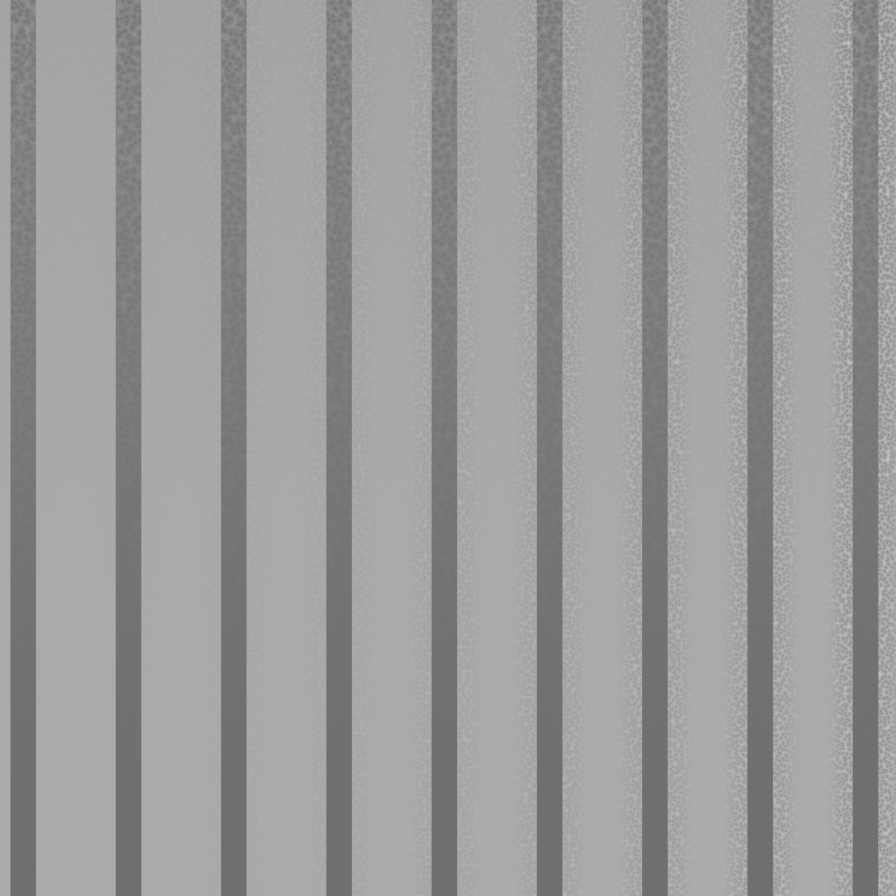
A Shadertoy shader for this pattern:

```glsl
// Upright grey slats split by dark grooves, with grain that builds to the right and top.
#define PERIOD 0.1175
#define GROOVE_START 0.0117
#define GROOVE_WIDTH 0.0285
#define PANEL_COLOR vec3(0.67)
#define GROOVE_LOW vec3(0.435)
#define GROOVE_HIGH vec3(0.515)
#define PANEL_CELLS 230.0
#define GROOVE_CELLS 130.0
#define PANEL_GRAIN 0.20
#define GROOVE_GRAIN 0.12

vec2 hash2(vec2 p) {
    vec3 q = fract(p.xyx * vec3(0.1031, 0.1030, 0.0973));
    q += dot(q, q.yzx + 33.33);
    return fract((q.xx + q.yz) * q.zy);
}

// Distance to the nearest scattered point, centred on zero.
float cellNoise(vec2 p) {
    vec2 cell = floor(p);
    vec2 local = fract(p);
    float nearest = 4.0;
    for (int y = -1; y <= 1; y++) {
        for (int x = -1; x <= 1; x++) {
            vec2 offset = vec2(x, y);
            vec2 delta = offset + hash2(cell + offset) - local;
            nearest = min(nearest, dot(delta, delta));
        }
    }
    return sqrt(nearest) - 0.45;
}

void mainImage(out vec4 fragColor, in vec2 fragCoord) {
    vec2 uv = fragCoord / iResolution.xy;
    float pixel = 1.0 / iResolution.x;

    // Signed distance to the groove edges within one repeat
    float along = mod(uv.x - GROOVE_START, PERIOD);
    float fromCentre = abs(mod(along - 0.5 * GROOVE_WIDTH + 0.5 * PERIOD, PERIOD) - 0.5 * PERIOD);
    float groove = 1.0 - smoothstep(-0.75 * pixel, 0.75 * pixel, fromCentre - 0.5 * GROOVE_WIDTH);

    // Panel: grain gathers beside the grooves, with a faint band in the middle near the top
    float across = clamp((along - GROOVE_WIDTH) / (PERIOD - GROOVE_WIDTH), 0.0, 1.0);
    float side = smoothstep(0.12, 0.42, abs(across - 0.5));
    float topFade = uv.y * uv.y;
    float grain = side * uv.x * (0.25 + 0.75 * uv.x) + 0.16 * topFade * (0.4 + uv.x);
    vec3 panel = PANEL_COLOR - 0.025 * topFade - 0.02 * side * uv.x;
    panel += PANEL_GRAIN * grain * cellNoise(uv * PANEL_CELLS);

    // Groove: smooth and dark below, lighter and rougher above
    vec3 grooveColor = mix(GROOVE_LOW, GROOVE_HIGH, smoothstep(0.05, 1.0, uv.y));
    float rough = cellNoise(uv * GROOVE_CELLS + 17.0) + 0.5 * cellNoise(uv * PANEL_CELLS + 41.0);
    grooveColor += GROOVE_GRAIN * topFade * rough;

    fragColor = vec4(mix(panel, grooveColor, groove), 1.0);
}
```
